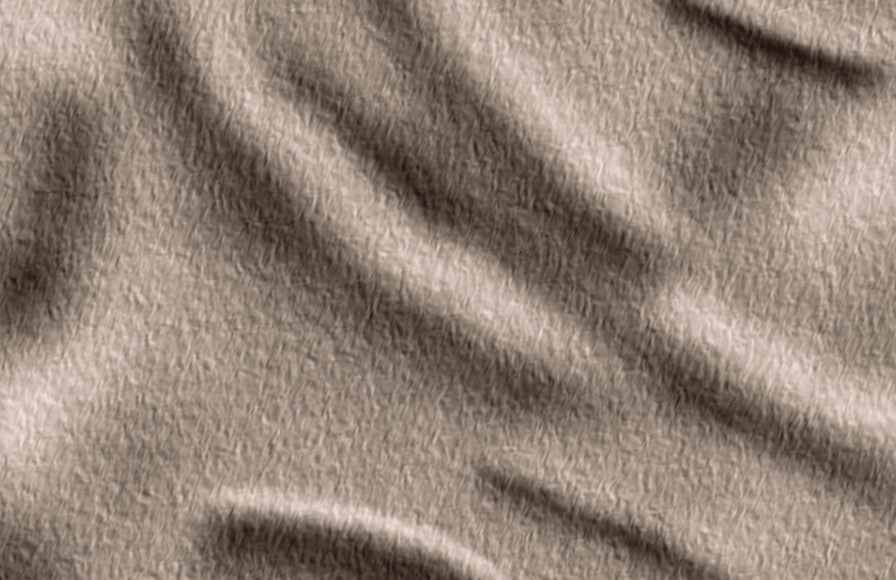
Reproduce this texture procedurally as a WebGL 1 fragment shader.

```glsl
precision highp float;
uniform vec2 u_resolution;

float hash(vec2 p) {
  vec3 q = fract(vec3(p.xyx) * 0.1031);
  q += dot(q, q.yzx + 33.33);
  return fract((q.x + q.y) * q.z);
}

float noise(vec2 p) {
  vec2 cell = floor(p);
  vec2 f = fract(p);
  f = f * f * (3.0 - 2.0 * f);
  float low = mix(hash(cell), hash(cell + vec2(1.0, 0.0)), f.x);
  float high = mix(hash(cell + vec2(0.0, 1.0)), hash(cell + 1.0), f.x);
  return mix(low, high, f.y);
}

float fbm(vec2 p) {
  float sum = 0.0;
  float amp = 0.5;
  for (int i = 0; i < 4; i++) {
    sum += amp * noise(p);
    p = mat2(0.8, 0.6, -0.6, 0.8) * p * 2.03 + 7.3;
    amp *= 0.5;
  }
  return sum;
}

float bell(float d, float width) {
  return exp(-d * d / (width * width));
}

// Soft light or shade around a segment
float softPatch(vec2 p, vec2 a, vec2 b, float radius) {
  vec2 ab = b - a;
  float t = clamp(dot(p - a, ab) / dot(ab, ab), 0.0, 1.0);
  return bell(length(p - a - ab * t), radius);
}

// Bowed crease: x = shadow on the line, y = lit ridge beside it
vec2 crease(vec2 p, vec2 a, vec2 b, float bow, vec2 widths, vec2 ridge) {
  vec2 ab = b - a;
  float len = length(ab);
  vec2 dir = ab / len;
  float t = dot(p - a, dir) / len;
  float d = dot(p - a, vec2(-dir.y, dir.x)) - bow * 4.0 * t * (1.0 - t);
  float fade = smoothstep(0.0, 0.17, t) * (1.0 - smoothstep(0.8, 1.0, t));
  float shadow = bell(d, d < 0.0 ? widths.x : widths.y);
  return fade * vec2(shadow, bell(d - ridge.x, ridge.y));
}

// Large folds of the cloth
float drape(vec2 p) {
  float v = 0.62 + 0.30 * (fbm(p * 4.5) - 0.47);

  vec2 longFold = crease(p, vec2(0.20, 1.08), vec2(1.17, 0.26), -0.17, vec2(0.085, 0.05), vec2(0.12, 0.065));
  vec2 sideFold = crease(p, vec2(0.36, 1.03), vec2(1.70, 0.08), -0.095, vec2(0.048, 0.055), vec2(0.12, 0.05));
  vec2 highFold = crease(p, vec2(0.62, 1.10), vec2(1.20, 0.48), -0.065, vec2(0.07, 0.045), vec2(0.10, 0.055));
  vec2 cornerFold = crease(p, vec2(1.09, 1.04), vec2(1.57, 0.85), -0.02, vec2(0.04, 0.02), vec2(0.06, 0.035));
  vec2 lowFold = crease(p, vec2(0.79, 0.21), vec2(1.32, -0.04), 0.0, vec2(0.035, 0.025), vec2(0.065, 0.04));
  vec2 hem = crease(p, vec2(0.30, 0.08), vec2(0.92, -0.10), 0.05, vec2(0.10, 0.045), vec2(0.068, 0.022));

  v += dot(longFold, vec2(-0.38, 0.22));
  v += dot(sideFold, vec2(-0.42, 0.04));
  v += dot(highFold, vec2(-0.33, 0.22));
  v += dot(cornerFold, vec2(-0.50, 0.16));
  v += dot(lowFold, vec2(-0.38, 0.10));
  v += dot(hem, vec2(-0.48, 0.30));

  v -= 0.14 * softPatch(p, vec2(0.72, 0.76), vec2(1.12, 0.54), 0.075);
  v -= 0.36 * softPatch(p, vec2(0.13, 0.78), vec2(0.07, 0.55), 0.08);
  v -= 0.28 * softPatch(p, vec2(-0.03, 0.45), vec2(0.03, 0.48), 0.08);
  v -= 0.24 * softPatch(p, vec2(1.22, 0.68), vec2(1.32, 0.77), 0.09);
  v -= 0.25 * softPatch(p, vec2(-0.02, 0.02), vec2(0.08, 0.0), 0.08);
  v += 0.22 * softPatch(p, vec2(0.03, 0.98), vec2(0.15, 0.90), 0.09);
  v += 0.20 * softPatch(p, vec2(0.02, 0.27), vec2(0.14, 0.36), 0.10);
  v += 0.12 * softPatch(p, vec2(0.22, 0.80), vec2(0.24, 0.55), 0.08);
  v += 0.22 * softPatch(p, vec2(1.17, 0.47), vec2(1.52, 0.28), 0.05);
  v += 0.20 * softPatch(p, vec2(1.42, 0.64), vec2(1.52, 0.68), 0.10);
  v -= 0.07 * softPatch(p, vec2(0.45, 0.45), vec2(0.65, 0.30), 0.12);
  return v;
}

// Leaning tufts of pile
float tufts(vec2 p) {
  vec2 q = p + 0.009 * vec2(noise(p * 38.0), noise(p * 38.0 + 19.0));
  q = mat2(0.91, 0.42, -0.42, 0.91) * q;
  return noise(q * vec2(118.0, 66.0)) + 0.5 * noise(q * vec2(215.0, 135.0) + 31.0);
}

vec3 clothColor(float v) {
  vec3 color = mix(vec3(0.12, 0.07, 0.05), vec3(0.93, 0.86, 0.82), v);
  color.b -= 0.06 * v * (1.0 - v);
  return color;
}

void main() {
  vec2 p = gl_FragCoord.xy / u_resolution.y;
  vec2 sway = 0.035 * vec2(fbm(p * 7.0) - 0.47, fbm(p * 7.0 + 40.0) - 0.47);
  float v = drape(p + sway);

  // Relief of the pile, lit from the upper right
  float relief = tufts(p) - tufts(p + vec2(0.0045, 0.0035));
  float strength = mix(0.20, 0.32, smoothstep(0.05, 0.45, v)) - 0.10 * smoothstep(0.65, 0.95, v);
  v += strength * relief + 0.05 * (noise(p * 60.0) - 0.5);

  gl_FragColor = vec4(clothColor(clamp(v, 0.03, 1.0)), 1.0);
}
```
